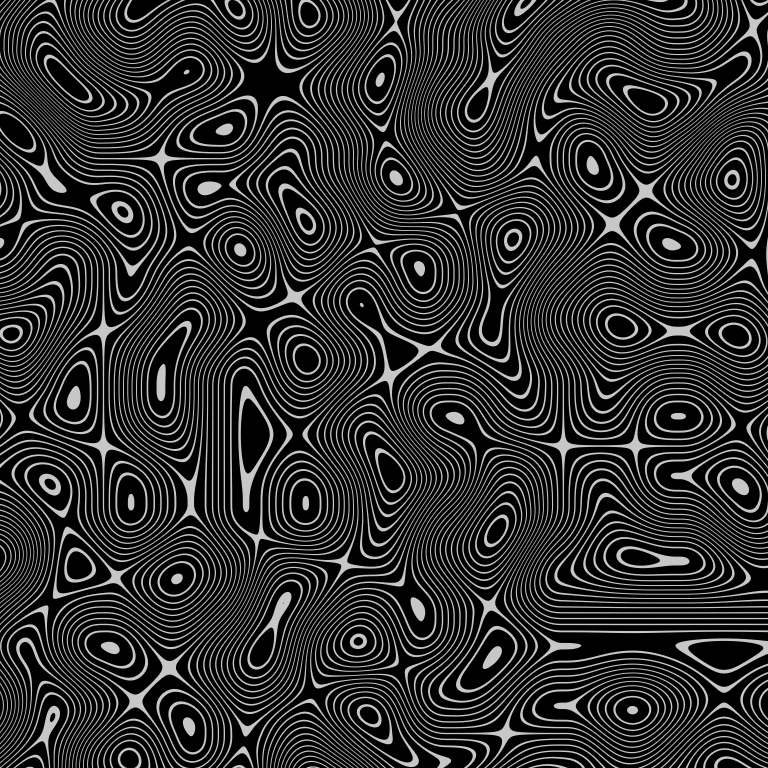
This pattern is drawn by a WebGL 1 fragment shader. Its source:

```glsl
precision highp float;
// Contour map of gradient noise: thin grey level lines on black.
// Lattice gradients favour the axes, giving straight runs and star-shaped saddles;
// the analytic slope of the noise turns height into pixel distance for clean edges.

uniform vec2 u_resolution;

#define CELLS 6.68              // noise cells across the canvas
#define OFFSET vec2(23.1, 41.7) // part of the noise field shown
#define LEVELS 20.0             // contour lines per unit of height
#define LINE_SHARE 0.22         // part of each level interval that is line
#define FILTER_WIDTH 1.0        // edge smoothing in pixels
#define LINE_COLOR vec3(0.78)
#define BACK_COLOR vec3(0.0)

float hash(vec2 p) {
    vec3 q = fract(p.xyx * vec3(0.1031, 0.1030, 0.0973));
    q += dot(q, q.yzx + 33.33);
    return fract((q.x + q.y) * q.z);
}

// One of twelve choices: four diagonals, and each axis direction twice.
vec2 latticeGradient(vec2 cell) {
    float k = floor(12.0 * hash(cell));
    vec2 signs = 2.0 * vec2(mod(k, 2.0), mod(floor(k / 2.0), 2.0)) - 1.0;
    vec2 axes = k < 4.0 ? vec2(1.0) : (k < 8.0 ? vec2(1.0, 0.0) : vec2(0.0, 1.0));
    return signs * axes;
}

// Gradient noise: x is the height, yz its derivative.
vec3 gradientNoise(vec2 p) {
    vec2 cell = floor(p);
    vec2 f = p - cell;
    vec2 u = f * f * f * (f * (f * 6.0 - 15.0) + 10.0);
    vec2 du = 30.0 * f * f * (f * (f - 2.0) + 1.0);

    vec2 ga = latticeGradient(cell);
    vec2 gb = latticeGradient(cell + vec2(1.0, 0.0));
    vec2 gc = latticeGradient(cell + vec2(0.0, 1.0));
    vec2 gd = latticeGradient(cell + vec2(1.0, 1.0));

    float a = dot(ga, f);
    float b = dot(gb, f - vec2(1.0, 0.0));
    float c = dot(gc, f - vec2(0.0, 1.0));
    float d = dot(gd, f - vec2(1.0, 1.0));
    float twist = a - b - c + d;

    float height = a + u.x * (b - a) + u.y * (c - a) + u.x * u.y * twist;
    vec2 slope = ga + u.x * (gb - ga) + u.y * (gc - ga)
               + u.x * u.y * (ga - gb - gc + gd)
               + du * (u.yx * twist + vec2(b, c) - a);
    return vec3(height, slope);
}

// Share of the filter window at distance x covered by a line of the given half width.
float lineCoverage(float x, float halfWidth) {
    float r = 0.5 * FILTER_WIDTH;
    float overlap = min(x + r, halfWidth) - max(x - r, -halfWidth);
    return clamp(overlap / FILTER_WIDTH, 0.0, 1.0);
}

void main() {
    float side = min(u_resolution.x, u_resolution.y);
    vec3 field = gradientNoise(gl_FragCoord.xy / side * CELLS + OFFSET);

    // Distance to the nearest level, first in levels, then in pixels.
    float toLevel = abs(fract(field.x * LEVELS + 0.5) - 0.5);
    float levelsPerPixel = max(length(field.yz) * LEVELS * CELLS / side, 0.0001);
    float ink = lineCoverage(toLevel / levelsPerPixel, 0.5 * LINE_SHARE / levelsPerPixel);

    gl_FragColor = vec4(mix(BACK_COLOR, LINE_COLOR, ink), 1.0);
}
```
